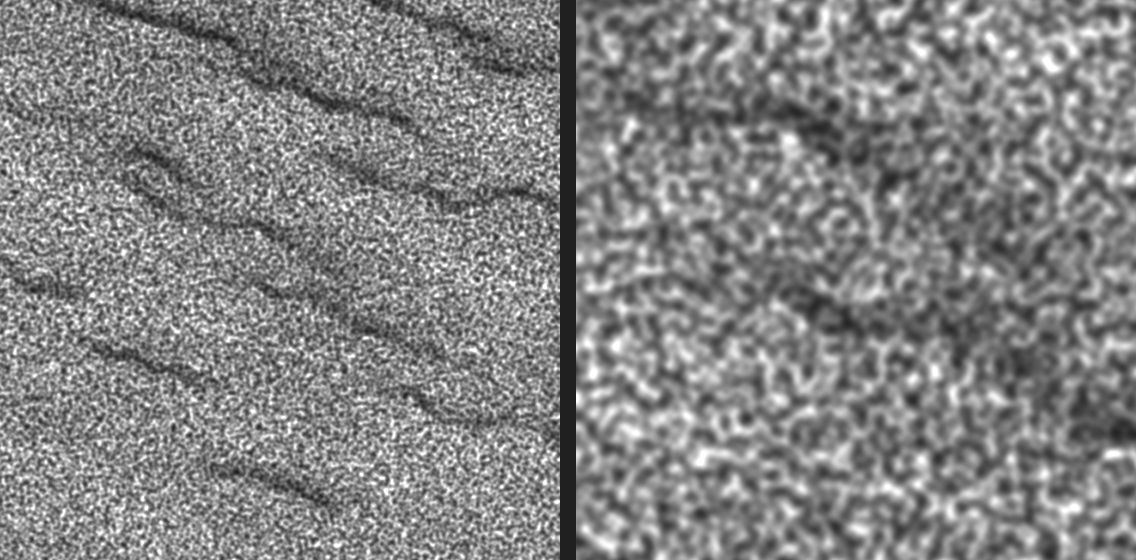
Left: the whole. Right: its middle third, enlarged.
This texture is drawn by a WebGL 2 fragment shader. Its source:

```glsl
#version 300 es
precision highp float;

uniform vec2 u_resolution;
out vec4 fragColor;

// Integer hash of a lattice cell, 0 to 1
float hash(vec2 cell) {
    uvec2 k = uvec2(ivec2(cell)) * uvec2(1597u, 3571u);
    uint h = (k.x ^ (k.y << 8)) * 747796405u + 1013u;
    h = ((h >> 15) ^ h) * 277803u;
    h = ((h >> 13) ^ h) * 668265u;
    return float((h >> 8) & 65535u) / 65536.0;
}

// Dot product of a random unit gradient with the offset from its corner
float slope(vec2 cell, vec2 offset) {
    float angle = 6.28319 * hash(cell);
    return dot(vec2(cos(angle), sin(angle)), offset);
}

float gradientNoise(vec2 p) {
    vec2 cell = floor(p);
    vec2 f = p - cell;
    vec2 w = f * f * f * (f * (f * 6.0 - 15.0) + 10.0);
    vec2 e = vec2(1.0, 0.0);
    float low = mix(slope(cell, f), slope(cell + e, f - e), w.x);
    float high = mix(slope(cell + e.yx, f - e.yx), slope(cell + e.xx, f - e.xx), w.x);
    return mix(low, high, w.y);
}

// Coordinates along and across a line falling to the right
vec2 alongAcross(vec2 p, float fall) {
    vec2 dir = vec2(cos(fall), -sin(fall));
    return vec2(dot(p, dir), dot(p, vec2(-dir.y, dir.x)));
}

// Wavering dark streaks, crisp below and soft above, denser near the top
float streakLight(vec2 p) {
    float light = 1.0;
    for (int i = 0; i < 12; i++) {
        float id = float(i);
        float t = (id + 0.5) / 12.0;
        vec2 centre = vec2(fract(0.7 + id * 0.618), 1.0 - 0.9 * pow(t, 1.3));
        float fall = 0.22 + 0.22 * hash(vec2(id, 31.0));
        float halfLength = mix(0.12, 0.34, hash(vec2(id, 57.0)));

        vec2 q = alongAcross(p - centre, fall);
        q.y += 0.06 * gradientNoise(vec2(q.x * 5.0, id * 7.3));
        q.y += 0.02 * gradientNoise(vec2(q.x * 17.0, id * 5.7 + 90.0));

        float taper = 1.0 - smoothstep(0.35, 1.0, abs(q.x) / halfLength);
        float gaps = clamp(0.8 + 1.2 * gradientNoise(vec2(q.x * 9.0, id * 3.4 + 200.0)), 0.0, 1.0);
        float across = q.y / (q.y < 0.0 ? 0.009 : 0.016);
        float core = exp(-across * across) * gaps;
        float halo = q.y < 0.0 ? exp(-across * across) : exp(-q.y * q.y / 0.0018);
        light *= 1.0 - mix(0.4, 0.62, centre.y) * taper * (0.85 * core + 0.2 * halo);
    }
    return light;
}

// Fine grain from layers turned against each other
float speckle(vec2 p) {
    mat2 turn = mat2(0.8, 0.6, -0.6, 0.8);
    return gradientNoise(p * 92.0)
         + gradientNoise(turn * p * 124.0 + 37.4)
         + 0.4 * gradientNoise(turn * turn * p * 45.0 + 71.2);
}

void main() {
    vec2 p = gl_FragCoord.xy / u_resolution;

    // Broad tonal drift stretched along the streaks
    vec2 q = alongAcross(p, 0.33);
    float drift = 0.16 * gradientNoise(q * vec2(3.0, 8.0) + 11.3)
                + 0.14 * gradientNoise(q * vec2(8.0, 19.0) + 43.7);
    float tone = 0.55 * (1.0 + drift) * streakLight(p);
    tone *= 1.0 - 0.06 * smoothstep(0.6, 1.0, p.y);

    // Multiplicative grain, slightly stronger in the highlights
    float grain = speckle(p);
    tone *= 1.0 + 0.84 * grain + 0.2 * grain * grain;
    fragColor = vec4(vec3(clamp(tone, 0.0, 1.0)), 1.0);
}
```
